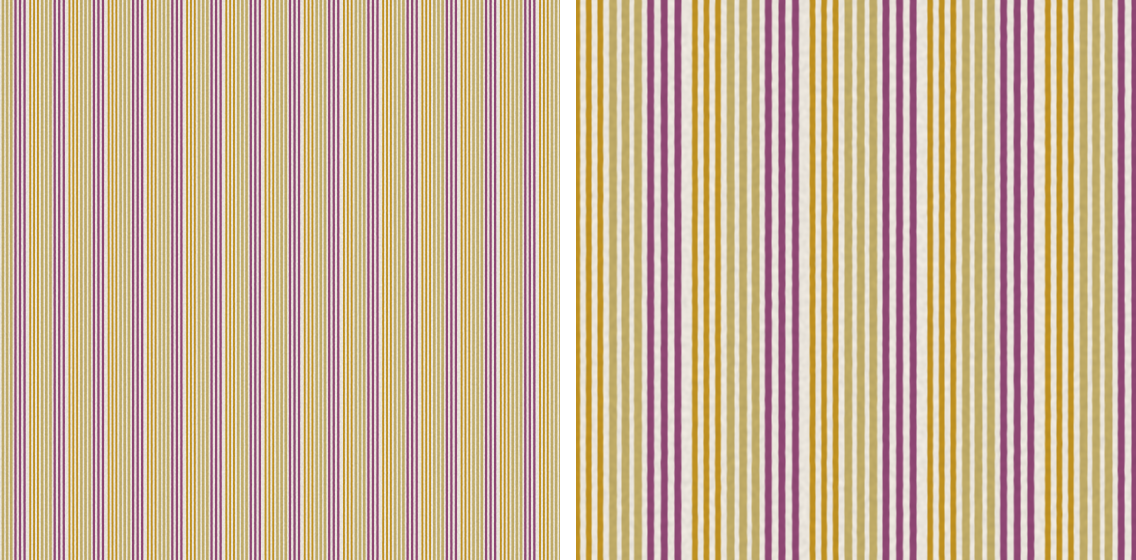
Left: the whole. Right: its middle third, enlarged.
This pattern is drawn by a WebGL 1 fragment shader. Its source:

```glsl
precision highp float;
// Woven ticking cloth: vertical trios of plum, gold and khaki pinstripes on cream.

uniform vec2 u_resolution;

const float REPEATS = 14.28;      // stripe sets across the canvas
const float FIRST_SET = 0.0238;   // left edge of the first whole set

const vec3 CREAM = vec3(0.915, 0.895, 0.860);
const vec3 PLUM  = vec3(0.555, 0.275, 0.450);
const vec3 GOLD  = vec3(0.745, 0.565, 0.130);
const vec3 KHAKI = vec3(0.745, 0.665, 0.400);

vec2 hashGradient(vec2 cell) {
  vec2 k = vec2(dot(cell, vec2(127.1, 311.7)), dot(cell, vec2(269.5, 183.3)));
  return 2.0 * fract(sin(k) * 43758.5) - 1.0;
}

float gradientNoise(vec2 p) {
  vec2 i = floor(p);
  vec2 f = p - i;
  vec2 u = f * f * f * (f * (f * 6.0 - 15.0) + 10.0);
  vec2 e = vec2(1.0, 0.0);
  float a = dot(hashGradient(i), f);
  float b = dot(hashGradient(i + e.xy), f - e.xy);
  float c = dot(hashGradient(i + e.yx), f - e.yx);
  float d = dot(hashGradient(i + e.xx), f - e.xx);
  return mix(mix(a, b, u.x), mix(c, d, u.x), u.y);
}

// Coverage of three evenly spaced lines; lengths are fractions of one set.
float lineTrio(float x, float first, float pitch, float halfWidth, float soft) {
  float index = clamp(floor((x - first) / pitch + 0.5), 0.0, 2.0);
  float dist = abs(x - first - index * pitch);
  return clamp((halfWidth - dist) / soft + 0.5, 0.0, 1.0);
}

vec3 stripeColor(float x, float soft) {
  vec3 color = CREAM;
  color = mix(color, PLUM, lineTrio(x, 0.055, 0.1155, 0.029, soft));
  color = mix(color, GOLD, lineTrio(x, 0.431, 0.098, 0.024, soft));
  return mix(color, KHAKI, lineTrio(x, 0.735, 0.106, 0.033, soft));
}

void main() {
  vec2 uv = gl_FragCoord.xy / u_resolution.y;
  float soft = max(REPEATS / u_resolution.y, 0.016);

  // Slight wobble of the yarn edges
  float wobble = 0.004 * gradientNoise(uv * vec2(90.0, 190.0));
  float x = fract((uv.x - FIRST_SET) * REPEATS + wobble);
  vec3 color = stripeColor(x, soft);

  // Fine grain of the weave
  float grain = gradientNoise(uv * vec2(310.0, 270.0))
              + 0.5 * gradientNoise(uv * vec2(140.0, 170.0) + 17.0);
  color *= 1.0 + 0.055 * grain;

  gl_FragColor = vec4(color, 1.0);
}
```
